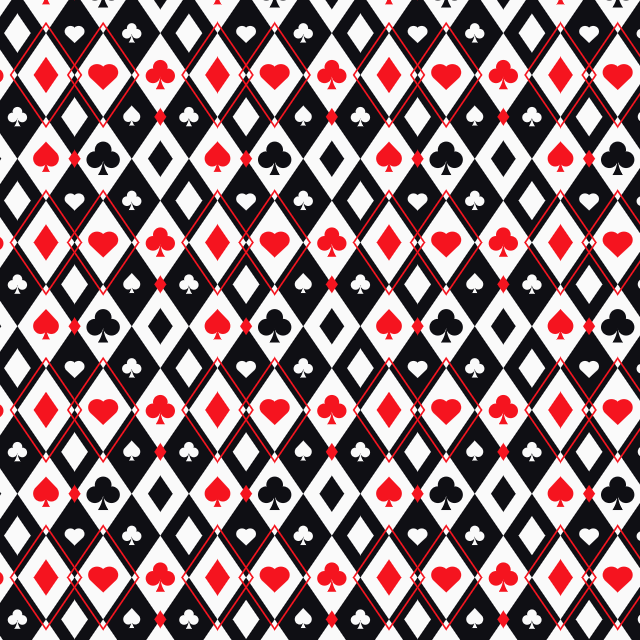
A Shadertoy shader for this pattern:

```glsl
const vec3 BLACK = vec3(0.06, 0.06, 0.08);
const vec3 WHITE = vec3(0.98);
const vec3 RED = vec3(0.96, 0.08, 0.12);

// Lengths are in half-widths of a harlequin lozenge.
const float ASPECT = 1.465;
const vec2 PERIOD = vec2(6.0, 4.0);

// Lattice coordinates make every lozenge an equal-sided diamond.
float lozenge(vec2 g, float size) {
    return (abs(g.x) + abs(g.y) - size) * 0.826;
}

// Offset from the nearest repeat of a lattice point.
vec2 around(vec2 g, vec2 point) {
    return mod(g - point + 0.5 * PERIOD, PERIOD) - 0.5 * PERIOD;
}

// Unit heart with its tip at the origin.
float heartShape(vec2 p) {
    p.x = abs(p.x);
    if (p.x + p.y > 1.0) return length(p - vec2(0.25, 0.75)) - 0.3536;
    vec2 notch = p - vec2(0.0, 1.0);
    vec2 side = p - 0.5 * max(p.x + p.y, 0.0);
    return sqrt(min(dot(notch, notch), dot(side, side))) * sign(p.x - p.y);
}

// Flared foot shared by the club and the spade.
float stem(vec2 p, float foot) {
    float t = clamp((-0.08 - p.y) / 0.4, 0.0, 1.0);
    float flare = abs(p.x) - 0.02 - 0.13 * t * t;
    return max(flare, max(foot - p.y, p.y + 0.05));
}

float heart(vec2 p) {
    return 0.82 * heartShape(vec2(p.x / 0.87, (p.y + 0.525) / 0.82));
}

float club(vec2 p) {
    float top = length(p - vec2(0.0, 0.27)) - 0.256;
    float sides = length(vec2(abs(p.x) - 0.256, p.y + 0.03)) - 0.256;
    float core = length(p - vec2(0.0, 0.06)) - 0.13;
    return min(min(top, sides), min(core, stem(p, -0.5)));
}

float spade(vec2 p) {
    float leaf = 0.75 * heartShape(vec2(p.x / 0.745, (0.6 - p.y) / 0.79));
    return min(leaf, stem(p, -0.46));
}

float suitShape(int suit, vec2 p) {
    if (suit == 0) return lozenge(p / vec2(1.0, ASPECT), 0.434);
    if (suit == 1) return heart(p);
    if (suit == 2) return club(p);
    return spade(p);
}

void mainImage(out vec4 fragColor, in vec2 fragCoord) {
    vec2 p = fragCoord / iResolution.y * 22.39 - vec2(1.609, 2.187);
    vec2 g = p / vec2(1.0, ASPECT);
    float pixel = 22.39 / iResolution.y;

    // Harlequin ground: alternate rows of lozenges are dark.
    float a = floor((g.x + g.y + 1.0) * 0.5);
    float b = floor((g.x - g.y + 1.0) * 0.5);
    vec2 center = vec2(a + b, a - b);
    vec2 local = g - center;
    bool dark = mod(center.y, 2.0) > 0.5;
    float edge = lozenge(local, 1.0) * (dark ? -1.0 : 1.0);
    vec3 color = mix(BLACK, WHITE, clamp(0.5 - edge / pixel, 0.0, 1.0));

    // Suit order by row: 0 diamond, 1 heart, 2 club, 3 spade.
    int suits[12] = int[12](0, 1, 2,  1, 2, 0,  3, 2, 0,  0, 3, 2);
    int column = int(mod(center.x, 6.0)) / 2;
    int row = int(mod(center.y, 4.0));
    int suit = suits[row * 3 + column];

    // Small pale suits on dark cells, red or black ones on light cells.
    float size = 1.0;
    if (dark) size = suit == 0 ? 1.08 : 0.66;
    else if (row == 2 && suit == 2) size = 1.14;
    vec3 ink = dark ? WHITE : (row == 2 && column > 0 ? BLACK : RED);
    float d = suitShape(suit, local * vec2(1.0, ASPECT) / size) * size;
    color = mix(color, ink, clamp(0.5 - d / pixel, 0.0, 1.0));

    // Red outlines round two neighbouring lozenges.
    float lines = 1e3;
    for (int i = 0; i < 2; i++) {
        vec2 q = around(g, vec2(2.0 * float(i), 0.0));
        lines = min(lines, abs(lozenge(q, 1.235)) - 0.029);
    }

    // Red accents where lozenge corners meet.
    float accents = min(lozenge(around(g, vec2(1.0, 2.0)), 0.212),
                        lozenge(around(g, vec2(4.0, 3.0)), 0.212));
    float trim = min(lines, accents);
    color = mix(color, RED, clamp(0.5 - trim / pixel, 0.0, 1.0));

    fragColor = vec4(color, 1.0);
}
```
